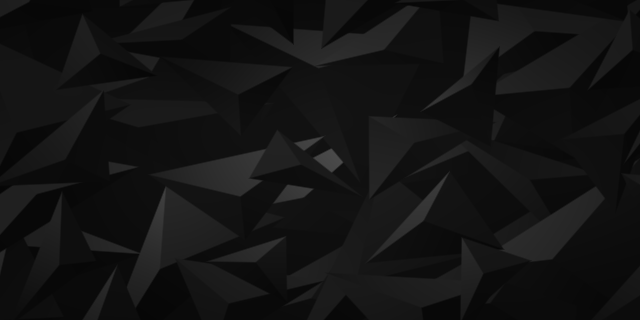
Reproduce this background procedurally as a Shadertoy shader.

```glsl
const int SHARD_COUNT = 46;
const float LARGEST = 0.52;        // spike length of the rearmost shards
const float SMALLEST = 0.19;       // spike length of the foremost shards
const float EDGE_SOFTNESS = 0.005;
const float DEEP_TONE = 0.043;
const float BRIGHT_TONE = 0.215;
const float TONE_CURVE = 2.0;
const float FACING_WEIGHT = 0.65;  // directional light against random tone
const float SHEEN = 1.3;           // gradient along each facet
const float HAZE = 0.22;
const float CENTER_GLOW = 1.12;
const float CORNER_GLOW = 0.62;
const float TILT = 0.35;
const float TILT_SPREAD = 0.95;
const float PI = 3.14159265;
const vec2 LIGHT = vec2(-0.6, 0.8);
const vec2 SCATTER = vec2(0.75488, 0.56984);

vec3 hash3(vec2 seed) {
    vec3 q = fract(seed.xyx * vec3(0.1031, 0.1030, 0.0973));
    q += dot(q, q.yxz + 33.33);
    return fract((q.xxy + q.yzz) * q.zyx);
}

float gradientNoise(vec2 p) {
    vec2 cell = floor(p), f = fract(p);
    vec2 u = f * f * f * (f * (f * 6.0 - 15.0) + 10.0);
    float corner[4];
    for (int k = 0; k < 4; k++) {
        vec2 offset = vec2(k & 1, k >> 1);
        vec2 gradient = hash3(cell + offset + 17.0).xy * 2.0 - 1.0;
        corner[k] = dot(gradient, f - offset);
    }
    return mix(mix(corner[0], corner[1], u.x), mix(corner[2], corner[3], u.x), u.y);
}

vec2 polar(float angle, float radius) {
    return radius * vec2(cos(angle), sin(angle));
}

// Signed distance to the line a-b, positive on its left
float leftOf(vec2 p, vec2 a, vec2 b) {
    vec2 e = normalize(b - a);
    return e.x * (p.y - a.y) - e.y * (p.x - a.x);
}

// Tone in x, coverage in y, for a three-sided pyramid seen from above
vec2 shard(vec2 p, float id, float size, float soft) {
    vec3 h = hash3(vec2(id, 3.0));
    vec3 g = hash3(vec2(id, 8.0));
    float angle = PI * floor(2.0 * h.x) + TILT + TILT_SPREAD * (2.0 * h.y - 1.0);

    vec2 corner[3];
    corner[0] = polar(angle, size);
    corner[1] = polar(angle + mix(1.8, 2.5, h.z), size * mix(0.35, 0.8, g.x));
    corner[2] = polar(angle - mix(1.8, 2.5, g.y), size * mix(0.35, 0.8, g.z));
    vec2 apex = corner[0] * 0.35 * hash3(vec2(id, 12.0)).x;

    float inside = 1e3, tone = 0.0, total = 1e-4;
    for (int k = 0; k < 3; k++) {
        vec2 a = corner[k], b = corner[(k + 1) % 3];
        vec2 along = normalize(b - a);
        vec2 outward = vec2(along.y, -along.x);
        inside = min(inside, leftOf(p, a, b));

        // Flat light by direction, then a gradient along the facet
        vec3 r = hash3(vec2(id, 20.0 + float(k)));
        float facing = 0.5 + 0.5 * dot(outward, LIGHT);
        float level = pow(mix(r.x, facing, FACING_WEIGHT), TONE_CURVE);
        float slope = SHEEN * (r.y - 0.5) * dot(p - apex, along) / size;
        float shade = mix(DEEP_TONE, BRIGHT_TONE, level) * clamp(1.0 + slope, 0.55, 1.3);

        float wedge = min(leftOf(p, apex, a), -leftOf(p, apex, b));
        float weight = clamp(0.5 + wedge / soft, 0.0, 1.0);
        tone += weight * shade;
        total += weight;
    }
    return vec2(tone / total, clamp(0.5 + inside / soft, 0.0, 1.0));
}

void mainImage(out vec4 fragColor, in vec2 fragCoord) {
    vec2 p = fragCoord / iResolution.y;
    vec2 canvas = vec2(iResolution.x / iResolution.y, 1.0);
    float soft = max(EDGE_SOFTNESS, 1.2 / iResolution.y);

    // Shards stacked from large to small
    float tone = DEEP_TONE * 1.3;
    for (int i = 0; i < SHARD_COUNT; i++) {
        float id = float(i) + 1.0;
        float size = mix(LARGEST, SMALLEST, id / float(SHARD_COUNT));
        size *= mix(0.8, 1.25, hash3(vec2(id, 40.0)).x);
        vec2 center = (fract(SCATTER * id) * 1.16 - 0.08) * canvas;
        vec2 layer = shard(p - center, id, size, soft);
        tone = mix(tone, layer.x, layer.y);
    }

    // Soft uneven light, fading towards the corners
    vec2 q = p / canvas * 2.0 - 1.0;
    tone *= mix(CENTER_GLOW, CORNER_GLOW, smoothstep(0.1, 1.4, length(q)));
    tone *= 1.0 + HAZE * gradientNoise(p * 2.3);

    fragColor = vec4(vec3(tone), 1.0);
}
```
